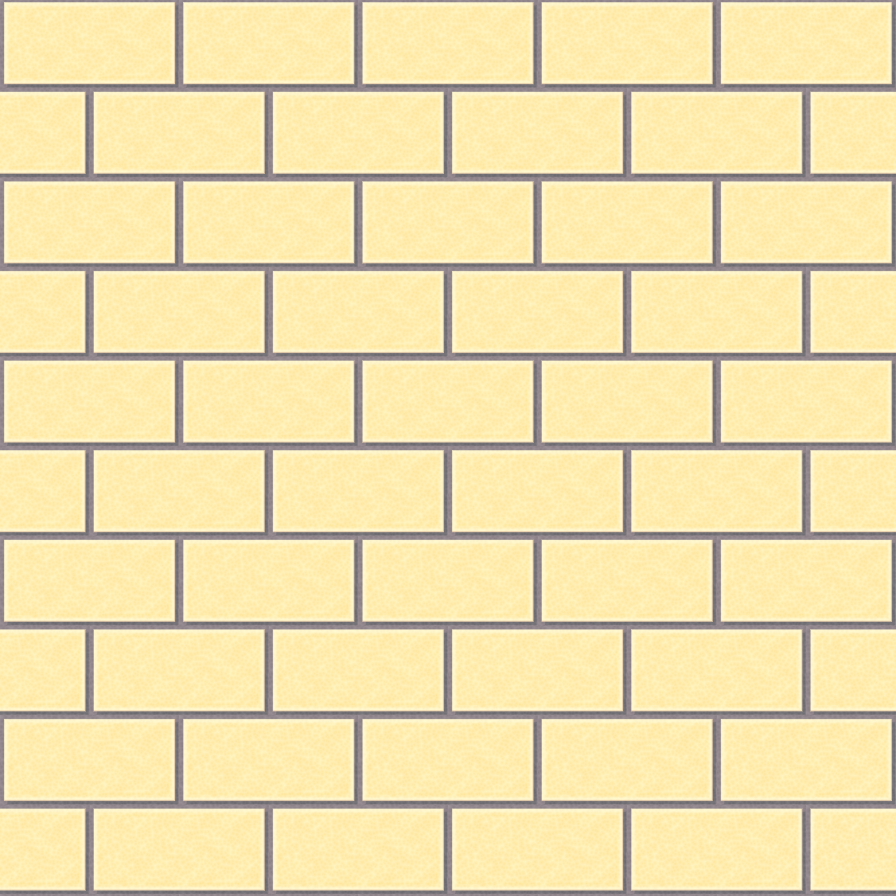
This pattern is drawn by a Shadertoy shader. Its source:

```glsl
// Cream bricks in running bond with pale bevelled rims and shaded grey mortar.
#define CELL vec2(0.2, 0.1)
#define BRICK_HALF vec2(0.0954, 0.0457)
#define LIFT 0.0018
#define RIM_WIDTH 0.0062
#define SHADOW_REACH 0.0036
#define GRAIN_SCALE 230.0
#define FACE vec3(1.0, 0.93, 0.69)
#define RIM vec3(1.0, 0.965, 0.80)
#define TAN_EDGE vec3(0.91, 0.79, 0.65)
#define MORTAR vec3(0.57, 0.53, 0.55)
#define SHADOW vec3(0.45, 0.44, 0.46)

vec2 hash2(vec2 p) {
    vec3 q = fract(p.xyx * vec3(0.1031, 0.1030, 0.0973));
    q += dot(q, q.yzx + 33.33);
    return fract((q.xx + q.yz) * q.zy);
}

// Distance to the nearest scattered point.
float cellular(vec2 p) {
    vec2 id = floor(p), f = fract(p);
    float nearest = 2.0;
    for (int y = -1; y <= 1; y++) {
        for (int x = -1; x <= 1; x++) {
            vec2 o = vec2(x, y);
            nearest = min(nearest, length(o + hash2(id + o) - f));
        }
    }
    return nearest;
}

float boxDistance(vec2 p, vec2 halfSize) {
    vec2 d = abs(p) - halfSize;
    return length(max(d, 0.0)) + min(max(d.x, d.y), 0.0);
}

// Broad, soft mottling in the range -1 to 1.
float mottling(vec2 p) {
    float a = sin(p.x * 140.0 + 2.0 * sin(p.y * 95.0));
    float b = sin(p.y * 190.0 + 1.7 * sin(p.x * 120.0 + 1.0));
    return 0.5 * (a + b);
}

vec3 brickColour(vec2 p, float depth, float grain) {
    vec3 colour = FACE + vec3(0.01, 0.045, 0.11) * grain;
    colour += vec3(0.0, 0.009, 0.018) * mottling(p);

    // Bright rim, followed by a faint inner groove
    float rim = 1.0 - smoothstep(RIM_WIDTH * 0.35, RIM_WIDTH, depth);
    float groove = 1.0 - smoothstep(0.0, 0.0016, abs(depth - RIM_WIDTH * 1.25));
    colour = mix(colour, RIM + 0.03 * grain, rim);
    colour -= vec3(0.0, 0.006, 0.025) * groove;

    // Warm line along the right and lower edges
    float lowerRight = min(BRICK_HALF.x - p.x, BRICK_HALF.y + p.y);
    float warm = 1.0 - smoothstep(0.0004, 0.0020, lowerRight);
    return mix(colour, TAN_EDGE, 0.75 * warm);
}

vec3 mortarColour(vec2 p, float grain) {
    // Each brick shades the joint to its right and below it
    float d = boxDistance(p - vec2(1.0, -1.0) * SHADOW_REACH, BRICK_HALF);
    float shade = 1.0 - smoothstep(-0.0010, 0.0010, d);
    return mix(MORTAR, SHADOW, shade) + 0.07 * grain;
}

void mainImage(out vec4 fragColor, in vec2 fragCoord) {
    vec2 uv = fragCoord / iResolution.y;

    // Alternate courses shift by half a brick
    vec2 grid = (uv - vec2(0.0, LIFT)) / CELL;
    grid.x += 0.5 * (1.0 - mod(floor(grid.y), 2.0));
    vec2 p = (fract(grid) - 0.5) * CELL;

    float grain = cellular(p * GRAIN_SCALE + 60.0) - 0.45;
    float d = boxDistance(p, BRICK_HALF);
    float soft = max(0.0009, 0.7 / iResolution.y);
    float joint = smoothstep(-soft, soft, d);

    vec3 colour = mix(brickColour(p, -d, grain), mortarColour(p, grain), joint);
    fragColor = vec4(clamp(colour, 0.0, 1.0), 1.0);
}
```
